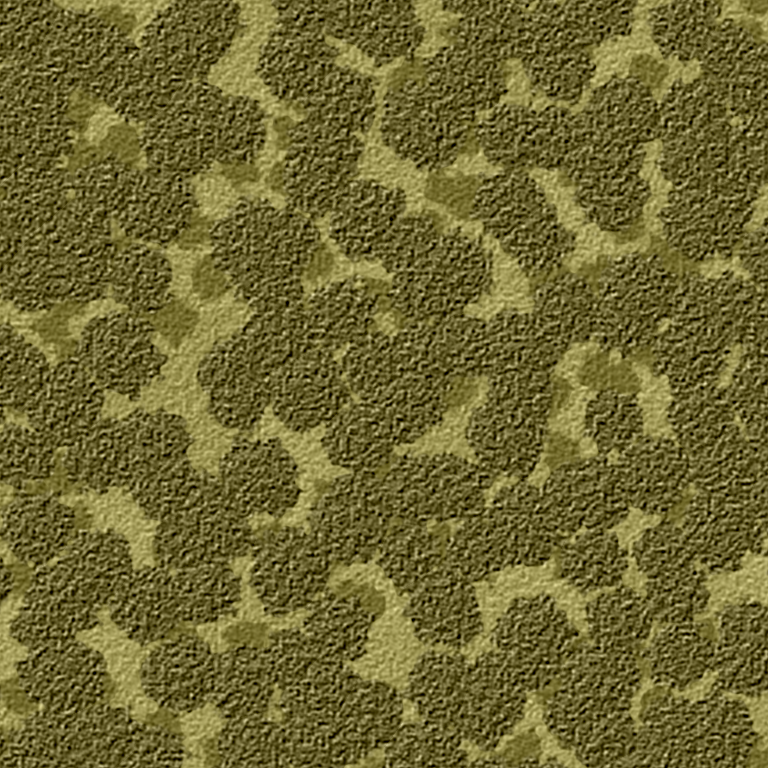
This texture is drawn by a Shadertoy shader. Its source:

```glsl
// Olive scrubland seen from above: rough round bushes crowd over pale dry grass,
// with small flat tufts in the gaps. Cellular noise scatters the plants, and
// embossed value noise, lit from the upper left, gives the fine leaf grain.

const vec3 GRASS_COLOR = vec3(0.635, 0.605, 0.345);
const vec3 TUFT_COLOR  = vec3(0.430, 0.400, 0.155);
const vec3 BUSH_COLOR  = vec3(0.388, 0.358, 0.160);

const float BUSH_GRID   = 12.0;   // bush cells across the canvas
const float BUSH_RADIUS = 0.048;
const float TUFT_GRID   = 15.0;
const float TUFT_RADIUS = 0.027;
const float TUFT_SHARE  = 0.65;   // part of the tuft cells in use
const float EDGE_ROUGH  = 0.016;
const float EDGE_SOFT   = 0.004;

const float GRAIN_SCALE = 215.0;
const float GRAIN_STEP  = 0.45;   // emboss offset in grain cells
const float GRASS_GRAIN = 0.27;
const float TUFT_GRAIN  = 0.22;
const float BUSH_GRAIN  = 0.53;
const float BUSH_RELIEF = 0.035;
const vec2  LIGHT_DIR   = vec2(-0.707, 0.707);

vec2 hash2(vec2 p) {
    vec3 q = fract(vec3(p.xyx) * vec3(0.1031, 0.1030, 0.0973));
    q += dot(q, q.yzx + 33.33);
    return fract((q.xx + q.yz) * q.zy);
}

float valueNoise(vec2 p) {
    vec2 i = floor(p), f = fract(p);
    f = f * f * (3.0 - 2.0 * f);
    float low  = mix(hash2(i).x, hash2(i + vec2(1, 0)).x, f.x);
    float high = mix(hash2(i + vec2(0, 1)).x, hash2(i + vec2(1, 1)).x, f.x);
    return mix(low, high, f.y);
}

// Slope of the grain towards the light, centred on zero
float emboss(vec2 p) {
    vec2 stepToLight = LIGHT_DIR * GRAIN_STEP;
    return valueNoise(p - stepToLight) - valueNoise(p + stepToLight);
}

// Nearest scattered plant: xy = offset from its centre, z = distance to its rim
vec3 nearestPlant(vec2 uv, float grid, float radius, float share, float seed) {
    vec2 cell = floor(uv * grid);
    vec3 nearest = vec3(0.0, 0.0, 1.0);
    for (int y = -1; y <= 1; y++) {
        for (int x = -1; x <= 1; x++) {
            vec2 id = cell + vec2(x, y) + seed;
            vec2 traits = hash2(id + 71.0);
            if (traits.x > share) continue;
            vec2 offset = uv - (id - seed + hash2(id)) / grid;
            float rim = length(offset) - radius * mix(0.85, 1.15, traits.y);
            if (rim < nearest.z) nearest = vec3(offset, rim);
        }
    }
    return nearest;
}

float coverage(float rim) {
    return 1.0 - smoothstep(-EDGE_SOFT, EDGE_SOFT, rim);
}

void mainImage(out vec4 fragColor, in vec2 fragCoord) {
    vec2 uv = fragCoord / iResolution.y;

    // Ragged outlines
    float ragged = valueNoise(uv * 75.0 + 40.0) - 0.5;
    ragged += 0.5 * (valueNoise(uv * 150.0 + 90.0) - 0.5);
    ragged *= EDGE_ROUGH;

    // Plant layers
    vec3 bush = nearestPlant(uv, BUSH_GRID, BUSH_RADIUS, 1.0, 150.0);
    vec3 tuft = nearestPlant(uv, TUFT_GRID, TUFT_RADIUS, TUFT_SHARE, 320.0);
    float bushMask = coverage(bush.z + ragged);
    float tuftMask = 0.9 * coverage(tuft.z + ragged);

    // Base colours with a gentle drift in the grass
    vec3 color = GRASS_COLOR + 0.06 * (valueNoise(uv * 14.0 + 60.0) - 0.5);
    color = mix(color, TUFT_COLOR, tuftMask);
    color = mix(color, BUSH_COLOR, bushMask);

    // Rounded bushes and leaf grain; the turned lattice hides its axes
    mat2 turn = mat2(0.866, 0.5, -0.5, 0.866);
    float grain = emboss(uv * GRAIN_SCALE + 500.0);
    grain = 0.8 * grain + 0.5 * emboss(turn * uv * GRAIN_SCALE * 1.2 + 700.0);
    float strength = mix(mix(GRASS_GRAIN, TUFT_GRAIN, tuftMask), BUSH_GRAIN, bushMask);
    float relief = BUSH_RELIEF * bushMask * dot(bush.xy, LIGHT_DIR) / BUSH_RADIUS;
    color += grain * strength + relief;

    fragColor = vec4(clamp(color, 0.0, 1.0), 1.0);
}
```
